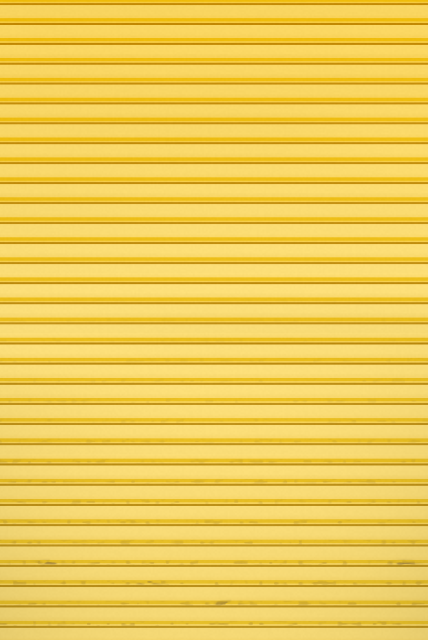
A Shadertoy shader for this texture:

```glsl
float hash(vec2 p) {
    return fract(sin(dot(p, vec2(127.1, 311.7))) * 43758.5453);
}

float noise(vec2 p) {
    vec2 i = floor(p), f = fract(p);
    f = f * f * (3.0 - 2.0 * f);
    return mix(mix(hash(i), hash(i + vec2(1, 0)), f.x),
               mix(hash(i + vec2(0, 1)), hash(i + vec2(1, 1)), f.x), f.y);
}

// Smooth coverage of the interval a..b, with edge softness w
float band(float x, float a, float b, float w) {
    return smoothstep(a - w, a + w, x) - smoothstep(b - w, b + w, x);
}

void mainImage(out vec4 fragColor, in vec2 fragCoord) {
    vec2 uv = fragCoord / iResolution.xy;
    float x = fragCoord.x / iResolution.y;
    float down = 1.0 - uv.y;

    // Slats widen slightly toward the bottom; phase 0 is the dark seam
    float slat = 32.307 * down - 0.449 * down * down - 0.21;
    float row = floor(slat + 0.5);
    float phase = slat - row;
    float soft = max(0.5 * fwidth(slat), 0.015);
    float tint = hash(vec2(row, 4.0)) - 0.5;
    float low = smoothstep(0.35, 1.0, down);

    // Flat face, paler at mid height and duller near the floor
    vec3 face = mix(vec3(0.98, 0.84, 0.38), vec3(0.985, 0.87, 0.47), smoothstep(0.0, 0.5, down));
    face = mix(face, vec3(0.96, 0.85, 0.46), smoothstep(0.7, 1.0, down));
    vec3 groove = mix(vec3(0.94, 0.74, 0.04), vec3(0.90, 0.75, 0.17), down);
    vec3 ridge = mix(vec3(0.96, 0.79, 0.25), vec3(0.96, 0.83, 0.38), down);
    vec3 seam = mix(vec3(0.76, 0.53, 0.0), vec3(0.71, 0.55, 0.09), down);

    // Rolled profile: face, groove, ridge, seam
    vec3 color = face + 0.012 * tint;
    color -= vec3(0.01, 0.02, 0.04) * smoothstep(0.25, 0.5, fract(phase + 1.0) - 0.2);
    color = mix(color, groove, band(phase, -0.29, -0.12, soft));
    color = mix(color, ridge, band(phase, -0.12, -0.045, soft));
    color = mix(color, seam, band(phase, -0.05, 0.05, soft) * (0.95 + 0.1 * tint));

    // Dust caught along the grooves, heavier on the lower slats
    float dust = smoothstep(0.55, 0.9, noise(vec2(x * 130.0, slat * 7.0)));
    float ledge = band(phase, -0.25, -0.04, 0.06);
    color = mix(color, vec3(0.68, 0.55, 0.20), 0.35 * dust * ledge * low);

    // A few dark smudges on the last slats
    for (int i = 0; i < 4; i++) {
        float id = float(i);
        vec2 center = vec2(fract(0.12 + 0.41 * id), 27.85 + floor(4.0 * hash(vec2(id, 9.0))));
        vec2 d = (vec2(uv.x, slat) - center) / vec2(0.03, 0.12);
        float patchy = smoothstep(0.35, 0.8, noise(vec2(x * 120.0, slat * 9.0 + id)));
        color = mix(color, vec3(0.50, 0.40, 0.22), 0.6 * exp(-dot(d, d)) * patchy);
    }

    // Fine grain, broad unevenness and dimmer lower corners
    color += 0.012 * (noise(vec2(x, uv.y) * 350.0) - 0.5);
    color += 0.015 * (noise(vec2(x * 3.0, slat * 0.3)) - 0.5);
    color *= 1.0 - 0.05 * low * pow(abs(2.0 * uv.x - 1.0), 3.0);
    fragColor = vec4(clamp(color, 0.0, 1.0), 1.0);
}
```
